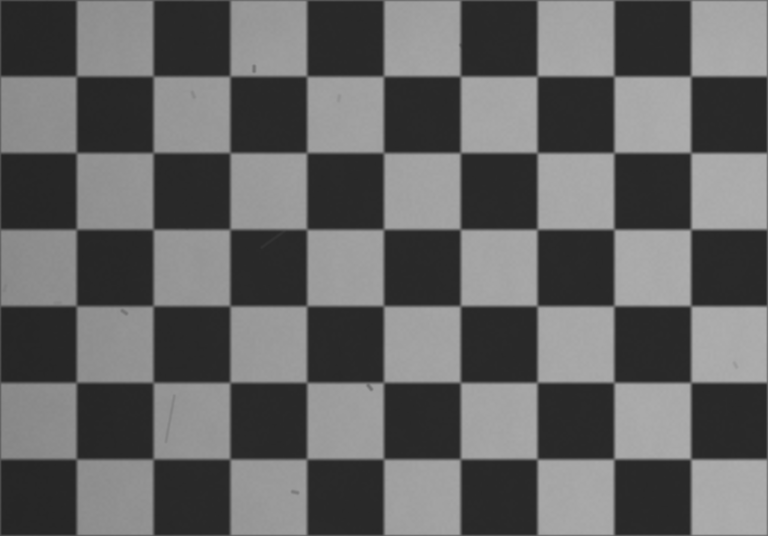
Write a Shadertoy shader that draws this pattern.

```glsl
const vec2 GRID = vec2(10.0, 7.0);
const float EDGE_BLUR = 0.036;
const int SPECKS = 18;

float hash(vec2 p) {
    vec3 q = fract(vec3(p.xyx) * 0.1031);
    q += dot(q, q.yzx + 33.33);
    return fract((q.x + q.y) * q.z);
}

float valueNoise(vec2 p) {
    vec2 cell = floor(p);
    vec2 f = fract(p);
    f = f * f * (3.0 - 2.0 * f);
    float low = mix(hash(cell), hash(cell + vec2(1.0, 0.0)), f.x);
    float high = mix(hash(cell + vec2(0.0, 1.0)), hash(cell + 1.0), f.x);
    return mix(low, high, f.y);
}

// 0 on dark squares, 1 on light ones, with a soft ramp across each border
float softChecker(vec2 p, float blur) {
    vec2 toBorder = 0.5 - abs(fract(p) - 0.5);
    vec2 e = clamp(toBorder / blur, 0.0, 1.0);
    e *= 1.5 - 0.5 * e * e;
    float parity = mod(floor(p.x) + floor(p.y), 2.0);
    return 0.5 + (parity - 0.5) * e.x * e.y;
}

float segmentDistance(vec2 p, vec2 a, vec2 b) {
    vec2 ab = b - a;
    float t = clamp(dot(p - a, ab) / dot(ab, ab), 0.0, 1.0);
    return length(p - a - ab * t);
}

float softLine(float dist, float width) {
    return 1.0 - smoothstep(0.0, width, dist);
}

// Small stretched dirt marks scattered over the board
float dirt(vec2 p, vec2 grid) {
    float amount = 0.0;
    for (int i = 0; i < SPECKS; i++) {
        float id = float(i);
        vec2 center = grid * vec2(hash(vec2(id, 3.7)), hash(vec2(id, 11.3)));
        float angle = 6.2832 * hash(vec2(id, 23.1));
        vec2 reach = vec2(cos(angle), sin(angle)) * 0.03;
        float strength = mix(0.06, 0.4, pow(hash(vec2(id, 41.9)), 3.0));
        float dist = segmentDistance(p, center - reach, center + reach);
        amount = max(amount, strength * softLine(dist, 0.045));
    }
    return amount;
}

void mainImage(out vec4 fragColor, in vec2 fragCoord) {
    vec2 uv = fragCoord / iResolution.xy;
    vec2 board = uv * GRID;
    float pixel = GRID.y / iResolution.y;

    // Uneven lighting, dimmest at the left
    float light = mix(0.555, 0.672, 1.0 - pow(1.0 - uv.x, 1.7));
    light -= 0.025 * (1.0 - uv.x) * (1.0 - uv.y);
    light -= 0.02 * smoothstep(0.85, 1.0, uv.y);
    float dark = mix(0.150, 0.162, smoothstep(0.0, 0.3, uv.x));

    // Mottling and fine grain
    float mottle = valueNoise(board * vec2(5.0, 3.0)) - 0.5;
    float grain = valueNoise(board * 26.0) - 0.5;
    light += 0.010 * mottle + 0.014 * grain;
    dark += 0.004 * mottle + 0.005 * grain;

    // Dirt and two faint scratches
    light *= 1.0 - dirt(board, GRID);
    float darkScratch = segmentDistance(board, vec2(2.16, 1.23), vec2(2.27, 1.83));
    float paleScratch = segmentDistance(board, vec2(3.41, 3.77), vec2(3.70, 3.98));
    light -= 0.06 * softLine(darkScratch, 0.035);
    dark += 0.035 * softLine(paleScratch, 0.035);

    float checker = softChecker(board, max(EDGE_BLUR, pixel));
    fragColor = vec4(vec3(mix(dark, light, checker)), 1.0);
}
```
